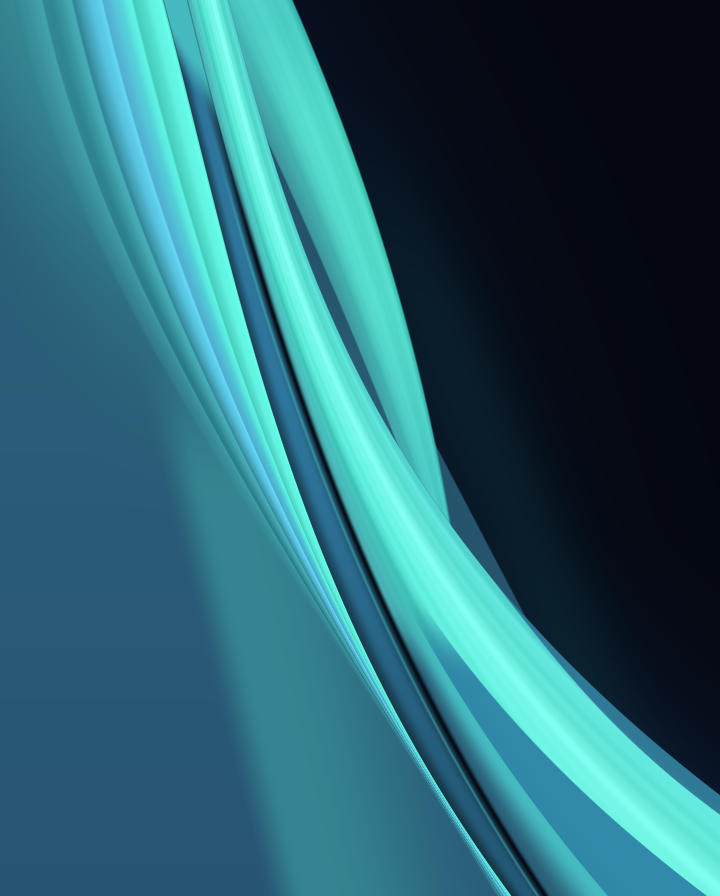
A WebGL 1 fragment shader for this background:

```glsl
precision highp float;
// Glossy turquoise ribbons sweeping diagonally between a slate haze and a night sky.
uniform vec2 u_resolution;

#define NIGHT vec3(0.015, 0.025, 0.06)
#define INDIGO vec3(0.04, 0.09, 0.17)
#define SLATE vec3(0.165, 0.37, 0.47)
#define LAGOON vec3(0.21, 0.54, 0.58)
#define SEA vec3(0.27, 0.73, 0.75)
#define TURQUOISE vec3(0.35, 0.91, 0.84)
#define SKY vec3(0.33, 0.74, 0.86)
#define BLUE vec3(0.18, 0.46, 0.61)
#define STREAK_GAIN 0.07
#define PLEATS 5.0

// Cubic through four x positions, spaced evenly from top to bottom.
float curve(vec4 k, float t) {
  float s = 3.0 * t;
  float d1 = k.y - k.x;
  float d2 = k.z - 2.0 * k.y + k.x;
  float d3 = k.w - 3.0 * k.z + 3.0 * k.y - k.x;
  return k.x + s * (d1 + (s - 1.0) * (d2 / 2.0 + (s - 2.0) * d3 / 6.0));
}

float bump(float x, float center, float width) {
  float d = (x - center) / width;
  return exp(-d * d);
}

// Antialiased coverage between a left and a right edge.
float band(float x, float left, float right) {
  float aa = 1.2 / u_resolution.x;
  return smoothstep(-aa, aa, x - left) * smoothstep(-aa, aa, right - x);
}

// Fine lengthwise streaks from layered sines.
float streaks(float u, float t) {
  float sum = 0.0;
  float freq = 13.0;
  float amp = 0.5;
  for (int i = 0; i < 4; i++) {
    sum += amp * sin(freq * u + 2.0 * t + freq);
    freq *= 1.83;
    amp *= 0.65;
  }
  return sum;
}

// Sawtooth fold with a softened falling edge.
float pleat(float u) {
  float f = fract(u);
  return f * smoothstep(1.0, 0.9, f);
}

vec3 nightSide(float x, float t, float edge) {
  float away = max(x - edge, 0.0);
  vec3 col = mix(NIGHT, INDIGO, exp(-away * 6.5) * (0.55 + 0.45 * t));
  float haze = bump(x, 0.53 + (t - 0.2) * 0.5, 0.065) * smoothstep(0.05, 0.4, t);
  return mix(col, vec3(0.04, 0.16, 0.20), 0.6 * haze);
}

vec3 slateSide(float x, float t) {
  vec3 col = mix(SLATE, vec3(0.155, 0.335, 0.455), smoothstep(0.3, 1.0, t));
  float upper = smoothstep(-0.12, 0.16, x - (t - 0.156) * 0.65);
  col = mix(col, LAGOON, upper * (1.0 - smoothstep(0.1, 0.6, t)));
  float across = x - 0.22 - (t - 0.48) * 0.31;
  float beam = smoothstep(-0.015, 0.045, across) * (1.0 - 0.8 * smoothstep(0.08, 0.3, across));
  return mix(col, LAGOON, 0.9 * beam * smoothstep(0.36, 0.56, t));
}

void main() {
  vec2 p = gl_FragCoord.xy / u_resolution;
  float x = p.x;
  float t = 1.0 - p.y;

  // Ribbon edges, from left to right.
  float outerLeft = curve(vec4(0.019, 0.175, 0.425, 0.690), t);
  float grooveLeft = curve(vec4(0.227, 0.333, 0.474, 0.711), t);
  float grooveRight = curve(vec4(0.260, 0.373, 0.529, 0.758), t);
  float wedgeLeft = curve(vec4(0.240, 0.380, 0.560, 0.844), t);
  float wedgeRight = curve(vec4(0.276, 0.390, 0.581, 0.982), t);
  float midRight = curve(vec4(0.317, 0.450, 0.706, 1.201), t);
  float backLeft = curve(vec4(0.276, 0.469, 0.633, 0.779), t);
  float backRight = curve(vec4(0.406, 0.555, 0.641, 0.666), t);

  // Night, with a dim glow low in the gap, and a translucent wing.
  vec3 col = nightSide(x, t, max(backRight, midRight));
  float gap = band(x, midRight, backLeft);
  col = mix(col, vec3(0.14, 0.34, 0.37), gap * smoothstep(0.26, 0.45, t) * 0.85);
  float wing = band(x, midRight, 0.604 + (t - 0.495) * 0.65);
  col = mix(col, SLATE, 0.85 * wing);

  // Back ribbon.
  float u = (x - backLeft) / max(backRight - backLeft, 0.01);
  vec3 back = mix(LAGOON, TURQUOISE * 0.95, smoothstep(-0.1, 0.55, u));
  back = mix(back, SEA, 0.6 * smoothstep(0.3, 0.6, t) + 0.4 * smoothstep(0.15, 0.0, t));
  back += 0.3 * STREAK_GAIN * streaks(u, t) - 0.12 * bump(u, 1.0, 0.06);
  col = mix(col, back, band(x, backLeft, backRight));

  // Middle ribbon: bright crest, blue rim and blue wedge toward the bottom.
  float v = (x - grooveRight) / (midRight - grooveRight);
  vec3 mid = mix(SEA * 0.9, TURQUOISE, smoothstep(0.0, 0.35, v));
  mid = mix(mid, SEA, 0.55 * smoothstep(0.7, 1.0, v));
  mid += STREAK_GAIN * streaks(v, t) + vec3(0.12, 0.06, 0.07) * bump(v, 0.6, 0.18);
  float low = smoothstep(0.66, 0.76, t);
  float wedge = band(x, wedgeLeft, wedgeRight);
  mid = mix(mid, BLUE + vec3(0.0, 0.06, 0.04), 0.95 * wedge * low);
  float fold = (x - grooveRight) / max(wedgeLeft - grooveRight, 0.01);
  vec3 foldCol = mix(SLATE, SEA, smoothstep(0.1, 0.9, fold));
  mid = mix(mid, foldCol, band(x, grooveRight, wedgeLeft) * low);
  float rim = 0.036 * smoothstep(0.62, 0.9, t);
  mid = mix(mid, BLUE * 0.9, 0.85 * band(x, midRight - rim, midRight + 0.01));
  col = mix(col, mid, band(x, grooveRight, midRight));

  // Slate side and the left ribbon with its pleats.
  vec3 left = slateSide(x, t);
  float w = (x - outerLeft) / max(grooveLeft - outerLeft, 0.01);
  vec3 sheet = mix(LAGOON * 1.1, SKY, smoothstep(0.35, 0.55, w));
  sheet = mix(sheet, TURQUOISE, smoothstep(0.6, 0.82, w));
  sheet += 0.2 * (pleat(w * PLEATS) - 0.45) * vec3(0.5, 0.9, 0.8);
  sheet += 0.5 * STREAK_GAIN * streaks(w, t);
  left = mix(left, sheet, band(x, outerLeft, grooveLeft) * (0.4 + 0.6 * smoothstep(0.0, 0.4, w)));
  col = mix(col, left, band(x, -1.0, grooveLeft));

  // Blue groove, dark along both sides.
  float g = (x - grooveLeft) / (grooveRight - grooveLeft);
  vec3 groove = mix(BLUE * 0.6, BLUE, smoothstep(0.0, 0.4, g));
  groove *= 1.0 - 0.4 * smoothstep(0.55, 1.0, g) - 0.25 * smoothstep(0.4, 1.0, t);
  groove = mix(SEA, groove, smoothstep(0.02, 0.09, t - 0.06 * g));
  col = mix(col, groove, band(x, grooveLeft, grooveRight));

  // Black seam with a thin light beside it.
  float seam = smoothstep(0.1, 0.3, t);
  col = mix(col, NIGHT, 0.9 * seam * bump(x, grooveRight, 0.0045));
  col = mix(col, SEA, 0.5 * seam * bump(x, grooveRight - 0.011, 0.0022));

  gl_FragColor = vec4(clamp(col, 0.0, 1.0), 1.0);
}
```
